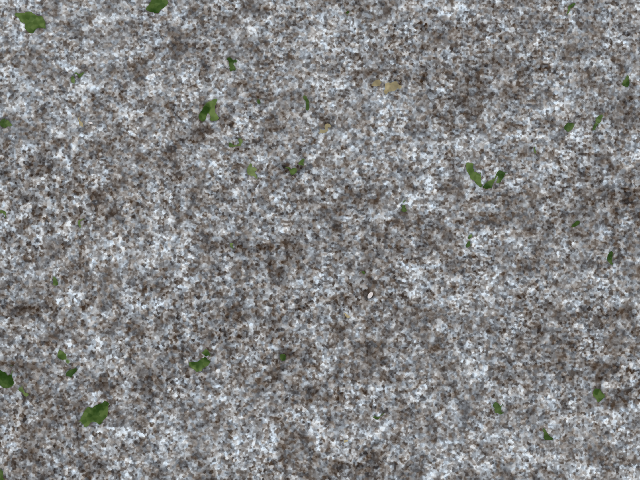
This texture is drawn by a WebGL 1 fragment shader. Its source:

```glsl
precision highp float;
uniform vec2 u_resolution;

const vec3 DARK_WEED = vec3(0.14, 0.24, 0.07);
const vec3 PALE_WEED = vec3(0.43, 0.51, 0.29);
const vec3 DRY_WEED = vec3(0.64, 0.59, 0.45);
const vec3 SHELL = vec3(0.90, 0.88, 0.88);

vec2 hash2(vec2 p) {
  vec2 q = vec2(dot(p, vec2(127.1, 311.7)), dot(p, vec2(269.5, 183.3)));
  return fract(sin(q) * 43758.547);
}

// Cellular noise: random cell values blended by distance, 0 to 1
float cells(vec2 p) {
  vec2 base = floor(p);
  float sum = 0.0;
  float total = 0.0;
  for (int y = -1; y <= 1; y++) {
    for (int x = -1; x <= 1; x++) {
      vec2 id = base + vec2(float(x), float(y));
      vec2 rnd = hash2(id);
      vec2 delta = id + rnd - p;
      float weight = exp(-8.0 * dot(delta, delta));
      sum += weight * hash2(id + 71.3).x;
      total += weight;
    }
  }
  return sum / total;
}

float signedCells(vec2 p) {
  return cells(p) - 0.5;
}

// Uneven ledges, wider than they are tall
float relief(vec2 p) {
  p.y += 0.012 * sin(p.x * 9.0 + 2.0 * sin(p.x * 3.7));
  return cells(p * vec2(8.0, 15.0));
}

// Stone: shaded ledges, crust patches and fine mineral grain
vec3 stone(vec2 p) {
  float slope = relief(p) - relief(p + vec2(-0.006, 0.018));
  float broad = signedCells(p * vec2(4.0, 6.0) + 9.0);
  float patches = signedCells(p * vec2(23.0, 30.0) + 17.0);
  float clumps = signedCells(p * 66.0 + 31.0);
  float grain = signedCells(p * 135.0 + 5.0);
  float specks = signedCells(p * 235.0 + 43.0);

  float crust = patches + 0.6 * clumps;
  float grit = (0.30 * grain + 0.33 * specks) * (1.0 + 0.6 * crust);
  float tone = 0.525 + 0.14 * slope + 0.10 * broad
             + 0.19 * patches + 0.23 * clumps + grit;
  tone = clamp(tone, 0.16, 0.92);

  // Dark stone is warm, pale crust is cool
  vec3 color = vec3(tone) + (tone - 0.54) * vec3(-0.10, 0.0, 0.08);
  float rust = signedCells(p * 120.0 + 83.0);
  return color + rust * vec3(0.05, 0.0, -0.05) + vec3(0.0, 0.0, 0.005);
}

// Nearest scattered flake: x is edge distance, y is its random seed
vec2 flakes(vec2 p, float density, float presence, float size) {
  vec2 base = floor(p * density);
  vec2 nearest = vec2(1.0, 0.0);
  for (int y = -1; y <= 1; y++) {
    for (int x = -1; x <= 1; x++) {
      vec2 id = base + vec2(float(x), float(y));
      vec2 center = (id + hash2(id + density)) / density;
      vec2 trait = hash2(id + density + 37.0);
      float angle = 6.2832 * trait.y;
      float c = cos(angle);
      float s = sin(angle);
      vec2 local = mat2(c, -s, s, c) * (p - center);
      float radius = size * mix(0.4, 1.0, fract(trait.y * 7.0));
      float edge = length(local * vec2(1.0, 1.7)) - radius;
      edge += step(presence, trait.x);
      if (edge < nearest.x) nearest = vec2(edge, fract(trait.y * 13.0));
    }
  }
  return nearest;
}

vec3 weedColor(vec2 p, float seed) {
  float folds = 0.65 * cells(p * 55.0) + 0.35 * cells(p * 130.0);
  vec3 green = mix(DARK_WEED, PALE_WEED, clamp(folds * 1.3 + seed * 0.5 - 0.4, 0.0, 1.0));
  vec3 dry = DRY_WEED * (0.75 + 0.5 * folds);
  return mix(green, dry, smoothstep(0.78, 0.84, seed));
}

// Lay a flake over the ground with a soft contact shadow
vec3 lay(vec3 ground, vec3 color, float edge, float opacity) {
  float blur = max(0.0016, 0.7 / u_resolution.y);
  ground *= 1.0 - 0.22 * smoothstep(0.008, 0.0, edge);
  return mix(ground, color, opacity * smoothstep(blur, -blur, edge));
}

void main() {
  vec2 p = gl_FragCoord.xy / u_resolution.y;
  vec3 color = stone(p);

  // Ragged outlines come from bending the plane
  vec2 bend = vec2(signedCells(p * 38.0 + 3.0), signedCells(p * 38.0 + 61.0));
  vec2 torn = p + 0.028 * bend + 0.006 * signedCells(p * 110.0);

  vec2 small = flakes(torn, 8.0, 0.32, 0.015);
  vec2 large = flakes(torn, 4.5, 0.38, 0.034);
  vec2 shell = flakes(p + 0.006 * bend, 3.0, 0.25, 0.010);
  color = lay(color, weedColor(p, small.y), small.x, 0.85);
  color = lay(color, weedColor(p, large.y), large.x, 0.92);
  color = lay(color, SHELL, shell.x, 0.9);

  gl_FragColor = vec4(color, 1.0);
}
```
